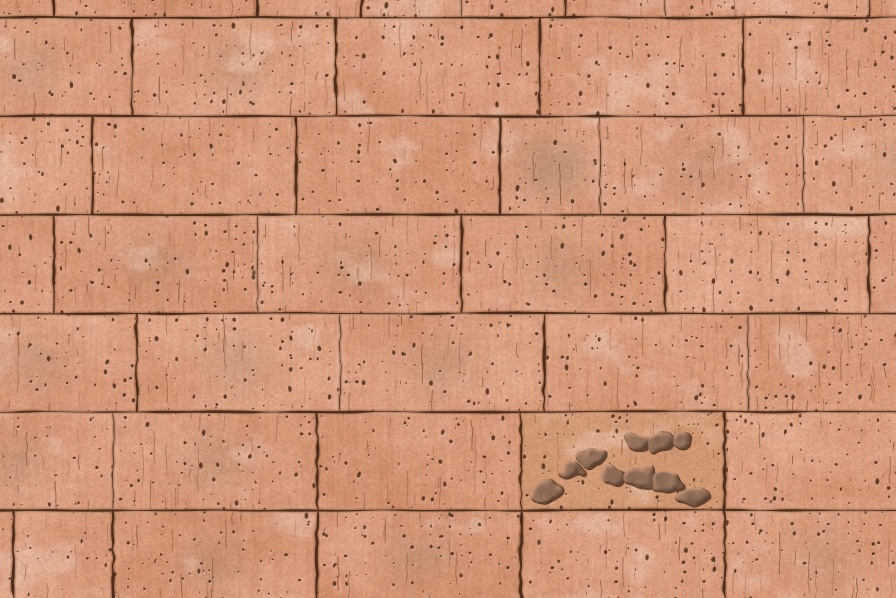
Give the GLSL for this texture, as a WebGL 2 fragment shader.

```glsl
#version 300 es
precision highp float;
// Wall of thin-jointed terracotta blocks with scratches, pits and dabs of mortar.
uniform vec2 u_resolution;
out vec4 outColor;

// Lengths are fractions of the canvas height.
#define BLOCK_W 0.3408
#define ROW_H 0.1648
#define TOP_STRIP 0.0293
#define JOINT 0.0018
#define SPLIT 0.51
#define SCRATCH_GAP 0.020
#define SCRATCH_DENSITY 0.32
#define PIT_CELL 0.016
#define PIT_DENSITY 0.17
#define GRAIN 0.10

const vec3 DEEP_CLAY = vec3(0.805, 0.545, 0.415);
const vec3 PALE_CLAY = vec3(0.885, 0.675, 0.555);
const vec3 TAN_CLAY = vec3(0.80, 0.585, 0.43);
const vec3 STAIN = vec3(0.65, 0.53, 0.41);
const vec3 CHALK = vec3(0.91, 0.76, 0.67);
const vec3 GROOVE = vec3(0.47, 0.29, 0.18);
const vec3 GAP_DARK = vec3(0.26, 0.14, 0.07);
const vec3 MORTAR = vec3(0.60, 0.45, 0.36);

// First joint of each row, top to bottom, in block widths.
const float START[7] = float[7](0.264, 0.648, 0.453, 0.264, 0.670, 0.556, 0.556);

float hash(vec2 p) {
  vec3 q = fract(p.xyx * 0.1031);
  q += dot(q, q.yzx + 33.33);
  return fract((q.x + q.y) * q.z);
}

float noise(vec2 p) {
  vec2 i = floor(p), f = fract(p);
  f = f * f * (3.0 - 2.0 * f);
  return mix(mix(hash(i), hash(i + vec2(1, 0)), f.x),
             mix(hash(i + vec2(0, 1)), hash(i + 1.0), f.x), f.y);
}

float fbm(vec2 p) {
  return 0.55 * noise(p) + 0.3 * noise(p * 2.1 + 9.0) + 0.15 * noise(p * 4.3 + 23.0);
}

float cover(float d, float px) { return clamp(0.5 - d / px, 0.0, 1.0); }

// Thin vertical drag marks, in several overlapping layers of columns.
float scratches(vec2 q, float seed, float px) {
  float s = 0.0;
  for (int i = 0; i < 3; i++) {
    float k = seed + 17.0 * float(i);
    float cx = q.x / SCRATCH_GAP + hash(vec2(k, 1.0));
    float cy = q.y / 0.11 + hash(vec2(floor(cx), k));
    vec2 cell = vec2(floor(cx), floor(cy) + 3.0 * k);
    float len = 0.08 + 0.6 * pow(hash(cell + 5.0), 2.0);
    float y = fract(cy) - hash(cell + 11.0) * (1.0 - len);
    float x = abs(fract(cx) - 0.2 - 0.6 * hash(cell + 19.0)) * SCRATCH_GAP;
    float ends = smoothstep(0.0, 0.03, y) * smoothstep(len, len - 0.04, y);
    float on = step(hash(cell + 31.0), SCRATCH_DENSITY) * mix(0.3, 1.0, hash(cell + 41.0));
    s = max(s, cover(x - 0.0008, px) * ends * on);
  }
  return s;
}

// Small holes: x is the dark hollow, y its lit lower lip.
vec2 pits(vec2 q, float seed, float px) {
  vec2 m = vec2(0.0);
  for (int i = 0; i < 2; i++) {
    float k = seed + 29.0 * float(i);
    vec2 g = q / PIT_CELL + vec2(hash(vec2(k, 3.0)), hash(vec2(k, 7.0)));
    vec2 cell = floor(g) + k;
    vec2 d = (fract(g) - 0.3 - 0.4 * vec2(hash(cell), hash(cell + 13.0))) * PIT_CELL;
    d *= vec2(1.0, mix(0.55, 1.3, hash(cell + 23.0)));
    float r = mix(0.0009, 0.0032, pow(hash(cell + 37.0), 2.0));
    float on = step(hash(cell + 47.0), PIT_DENSITY);
    m = max(m, on * vec2(cover(length(d) - r, px), cover(length(d - vec2(0.001, 0.0025)) - r, px)));
  }
  return m;
}

// Distance to lumps strung along two arcs; q runs from the block's top left.
float mortar(vec2 q) {
  q += 0.014 * (vec2(noise(q * 55.0), noise(q * 55.0 + 40.0)) - 0.5);
  float d = 1.0;
  for (int i = 0; i < 11; i++) {
    if (i == 3) continue;
    float s = i < 7 ? float(i) / 6.0 : float(i - 7) / 3.0;
    vec2 c = i < 7 ? vec2(0.045 + 0.225 * s, 0.049 + 0.084 * pow(1.0 - s, 3.0))
                   : vec2(0.156 + 0.130 * s, 0.107 + 0.036 * s * s * s);
    float r = 0.012 + 0.009 * hash(vec2(i, 6));
    d = min(d, length((q - c) * vec2(0.8, 1.1)) - r);
  }
  return d;
}

void main() {
  float px = 1.0 / u_resolution.y;
  vec2 p = gl_FragCoord.xy * px;

  // Row and block, with slightly wavering edges
  vec2 w = p + vec2(0.0035, 0.0025) * (vec2(noise(p * vec2(15, 75)), noise(p * vec2(14, 4))) - 0.5);
  float v = (1.0 - w.y - TOP_STRIP) / ROW_H + 1.0;
  int row = clamp(int(floor(v)), 0, 6);
  float u = w.x / BLOCK_W - START[row];
  if (row == 2 && u > 2.0) u += SPLIT;
  float lo = floor(u), hi = lo + 1.0, mid = lo + SPLIT;
  bool halved = (row == 2 && lo == 2.0) || (row == 0 && abs(lo - 1.5) < 1.0) || (row == 6 && lo == -1.0);
  if (halved) { if (u < mid) hi = mid; else lo = mid; }
  vec2 q = vec2((u - lo) * BLOCK_W, fract(v) * ROW_H);
  float seed = floor(hash(vec2(lo * 2.0 + 20.0, row * 7 + 3)) * 400.0);
  bool dabbed = row == 5 && lo == 2.0;

  // Fired clay: tone per block, blotches, drag lines and grain
  float tone = 0.5 + 0.25 * (hash(vec2(seed, 2.0)) - 0.5) + 0.9 * (fbm(p * vec2(7, 11) + seed) - 0.5);
  tone += 0.28 * (noise(p * vec2(230, 14)) - 0.5) + 0.22 * (noise(p * vec2(45, 80)) - 0.5);
  vec3 col = mix(DEEP_CLAY, PALE_CLAY, clamp(tone, 0.0, 1.0));
  if (dabbed) col = mix(col, TAN_CLAY, 0.7);
  vec2 c = (q - 0.5 * vec2((hi - lo) * BLOCK_W, ROW_H)) / vec2(0.055, 0.05);
  float stained = row == 2 && halved ? 0.9 : 0.4 * step(0.65, hash(vec2(seed, 9.0)));
  col = mix(col, STAIN, stained * exp(-dot(c, c)) * (0.3 + 0.7 * fbm(p * 30.0)));
  col = mix(col, CHALK, 0.5 * smoothstep(0.62, 0.82, fbm(p * vec2(12, 16) + 70.0)));
  col *= 1.0 + GRAIN * (noise(p * 340.0) - 0.5);

  // Surface wear
  vec2 pit = pits(q, seed, px);
  col = mix(col, CHALK, 0.45 * pit.y);
  col = mix(col, GROOVE, 0.72 * scratches(q, seed, px));
  col = mix(col, GAP_DARK, 0.8 * pit.x);

  // Mortar dabs lit from the upper left, with a dark outline
  if (dabbed) {
    float d = mortar(q);
    float lit = clamp((mortar(q - 0.004) - d) / 0.005, -1.0, 1.0);
    float rim = smoothstep(-0.010, -0.001, d);
    vec3 lump = MORTAR * (0.95 + 0.35 * lit * rim + 0.25 * (fbm(p * 90.0) - 0.5));
    col = mix(col, GAP_DARK, 0.75 * cover(mortar(q - 0.002) - 0.0015, px));
    col = mix(col, lump, cover(d, px));
  }

  // Joints: broken dark gaps, some upright ones chalky and nearly closed
  float side = u - lo < hi - u ? lo : hi;
  float dx = min(u - lo, hi - u) * BLOCK_W, dy = min(q.y, ROW_H - q.y);
  float closed = step(0.72, hash(vec2(side * 6.0 + 50.0, row + 11)));
  float wx = JOINT * mix(0.3, 1.6, noise(p * vec2(9, 60))) * (1.0 - 0.75 * closed);
  float wy = JOINT * mix(0.2, 1.3, noise(vec2(p.x * 22.0, floor(v + 0.5) * 7.0)));
  col = mix(col, CHALK, 0.5 * closed * smoothstep(0.012, 0.0, dx) * noise(p * 50.0));
  col = mix(col, CHALK, 0.4 * smoothstep(0.007, 0.002, q.y));
  float edge = min(dx - wx, dy - wy);
  col = mix(col, GROOVE, 0.4 * smoothstep(0.0045, 0.0, edge));
  col = mix(col, GAP_DARK, 0.9 * cover(edge, px));
  outColor = vec4(col, 1.0);
}
```
